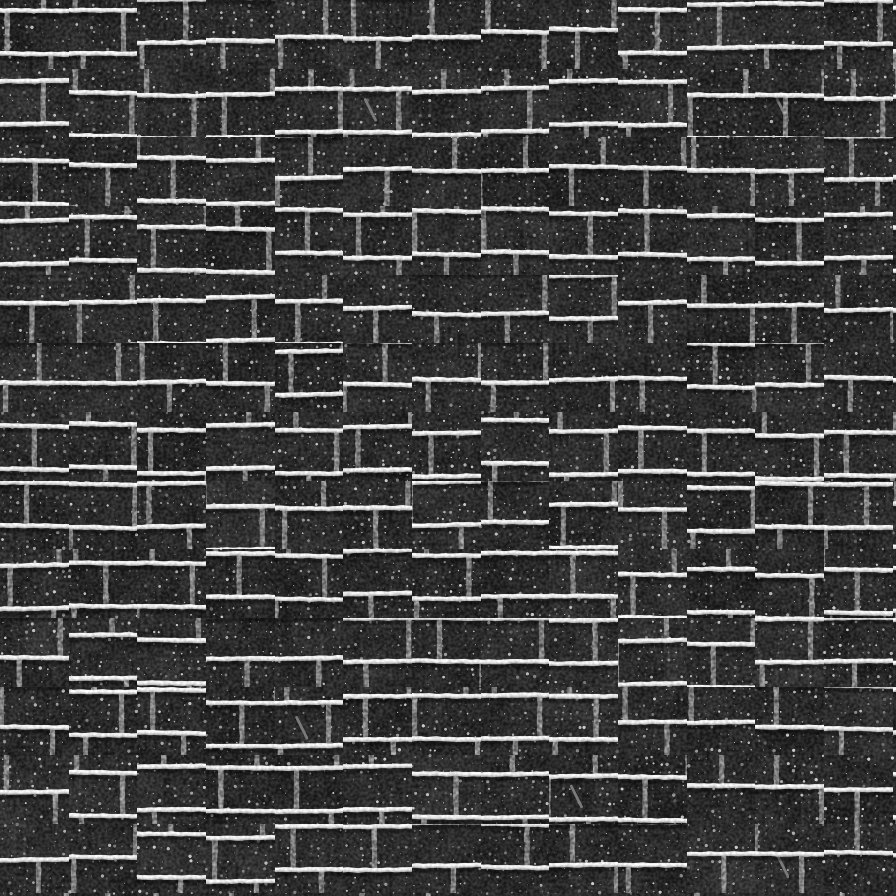
Give the GLSL for this texture, as a WebGL 1 fragment shader.

```glsl
precision highp float;

uniform vec2 u_resolution;

float hash(vec2 p) {
  vec3 q = fract(vec3(p.xyx) * 0.1031);
  q += dot(q, q.yzx + 33.33);
  return fract((q.x + q.y) * q.z);
}

vec2 gradient(vec2 cell) {
  float angle = 6.2832 * hash(cell + 7.3);
  return vec2(cos(angle), sin(angle));
}

// Gradient noise, roughly -0.7 to 0.7
float noise(vec2 p) {
  vec2 i = floor(p), f = fract(p);
  vec2 w = f * f * f * (f * (f * 6.0 - 15.0) + 10.0);
  vec2 e = vec2(1.0, 0.0);
  float low = mix(dot(gradient(i), f), dot(gradient(i + e), f - e), w.x);
  float high = mix(dot(gradient(i + e.yx), f - e.yx), dot(gradient(i + 1.0), f - 1.0), w.x);
  return mix(low, high, w.y);
}

// Coverage of a band of given half width
float band(float d, float halfWidth, float blur) {
  return 1.0 - smoothstep(halfWidth - blur, halfWidth + blur, abs(d));
}

float segmentDistance(vec2 p, vec2 a, vec2 b) {
  vec2 ab = b - a;
  return length(p - a - ab * clamp(dot(p - a, ab) / dot(ab, ab), 0.0, 1.0));
}

// Bright mineral grains, one candidate per cell
float specks(vec2 p, float blur) {
  vec2 cell = floor(p);
  vec2 center = 0.25 + 0.5 * vec2(hash(cell + 11.0), hash(cell + 29.0));
  float size = hash(cell + 53.0);
  float dotMask = band(length(fract(p) - center), 0.06 + 0.17 * size * size, blur);
  return dotMask * step(0.42, hash(cell + 71.0)) * (0.25 + 0.75 * hash(cell + 97.0));
}

void main() {
  vec2 uv = gl_FragCoord.xy / u_resolution;
  vec2 p = vec2(uv.x, 1.0 - uv.y) * 13.05;
  float pixel = 13.05 / min(u_resolution.x, u_resolution.y);

  // Square patches cut from a wall, each shifted on its own
  vec2 patchId = floor(p);
  vec2 local = fract(p);
  float seed = hash(patchId + 3.0);
  float run = floor(patchId.x * 0.45 + 3.0 * hash(vec2(patchId.y, 5.0)) + 0.5 * seed);
  float shift = 0.42 * (hash(vec2(run, patchId.y) + 17.0) - 0.5)
              + 0.11 * (hash(patchId + 41.0) - 0.5);
  float tilt = 0.04 * (hash(patchId + 61.0) - 0.5) * (local.x - 0.5);

  // Courses and staggered bricks
  float v = (p.y + shift + tilt) / 0.63;
  float course = floor(v);
  float bedOffset = (fract(v + 0.5) - 0.5) * 0.63 + 0.014 * noise(p * 7.0);
  float u = local.x + 1.4 * seed + 0.7 * course + 0.4 * hash(patchId + course * 1.7);
  float joint = mod(u, 1.4) - 0.7 + 0.012 * noise(p * 9.0 + 20.0);
  float brickTone = hash(vec2(floor(u / 1.4), course) + patchId * 2.0);

  // Dark granular stone
  float grain = noise(p * 21.0);
  float tone = 0.168 + 0.13 * grain + 0.05 * noise(p * 2.3) + 0.05 * noise(p * 8.0 + 40.0);
  tone += 0.03 * (seed - 0.5) + 0.03 * (brickTone - 0.5);
  tone = max(tone, 0.09);
  tone = mix(tone, 0.8, specks(p * 9.2, pixel * 5.0));

  // Short slanted scratch on a few patches
  float scratch = segmentDistance(local, vec2(0.32, 0.45), vec2(0.47, 0.75));
  tone = mix(tone, 0.48, band(scratch, 0.02, pixel * 0.6) * step(hash(patchId + 83.0), 0.035));

  // Shadow below each bed line
  tone *= 1.0 - 0.4 * band(bedOffset - 0.065, 0.03, 0.03);

  // Grey mottled upright joints
  float mortar = 0.52 + 0.3 * grain + 0.2 * noise(p * 12.0 + 60.0);
  tone = mix(tone, mortar, 0.95 * band(joint, 0.038, pixel * 0.6));

  // White bed lines with a duller lower edge
  float bedTone = mix(0.95, 0.66, smoothstep(-0.01, 0.04, bedOffset)) + 0.14 * grain;
  tone = mix(tone, bedTone, band(bedOffset, 0.034, pixel * 0.6));

  gl_FragColor = vec4(vec3(clamp(tone, 0.0, 1.0)), 1.0);
}
```
